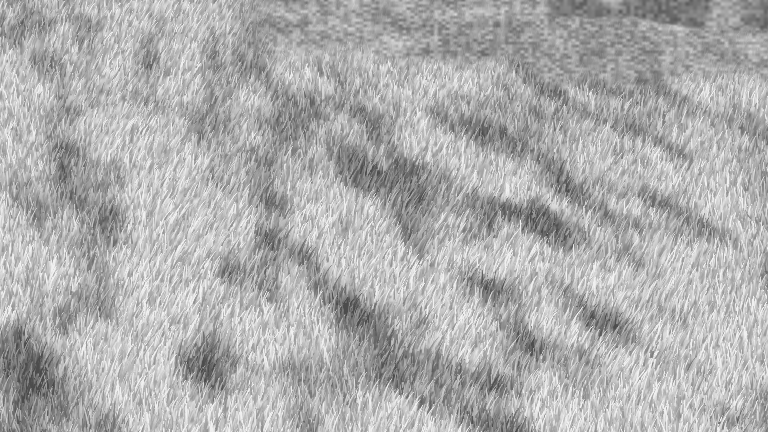
This texture is drawn by a Shadertoy shader. Its source:

```glsl
const int LAYERS = 12;
const float CELL = 0.03;
const float DARK_GAP = 0.41;
const float LIT_GRASS = 0.79;
const float BUSH_TONE = 0.62;
const float TREE_TONE = 0.46;

float hash(vec2 p) {
    return fract(sin(dot(p, vec2(127.1, 311.7))) * 43758.5453);
}

float noise(vec2 p) {
    vec2 i = floor(p), f = fract(p);
    f = f * f * (3.0 - 2.0 * f);
    float low = mix(hash(i), hash(i + vec2(1, 0)), f.x);
    float high = mix(hash(i + vec2(0, 1)), hash(i + vec2(1, 1)), f.x);
    return mix(low, high, f.y);
}

// Features shrink toward the far edge at the top
float depthScale(float y) {
    return 1.0 - 0.5 * clamp(y, -0.1, 1.0);
}

// Tufts and the dark hollows between them
float tuftTone(vec2 p, float centre) {
    float s = depthScale(p.y);
    vec2 ground = vec2((p.x - centre) / s, -2.0 * log(s));
    ground = vec2(ground.x + 0.35 * ground.y, ground.y + 0.3 * ground.x) + 20.0;
    float n = 0.2 * noise(ground * 3.1) + 0.5 * noise(ground * 7.3)
            + 0.3 * noise(ground * 16.0);
    float tone = mix(DARK_GAP, LIT_GRASS, smoothstep(0.2, 0.6, n));
    return mix(tone, 0.77, 0.45 * smoothstep(0.3, 1.0, p.y));
}

// Low shrubs along the upper right
float bushMask(vec2 p) {
    float edge = 0.87 - 0.05 * smoothstep(0.8, 1.4, p.x) + 0.09 * (noise(p * 11.0) - 0.5);
    return smoothstep(0.5, 0.68, p.x) * smoothstep(edge - 0.025, edge + 0.025, p.y);
}

float bushTone(vec2 p) {
    float leaves = noise(p * vec2(110.0, 150.0)) - 0.5;
    float mounds = noise(p * vec2(16.0, 32.0)) - 0.5;
    return BUSH_TONE + 0.32 * leaves + 0.2 * mounds;
}

// Dark trees in the far corner
float treeMask(vec2 p) {
    float edge = 0.967 - 0.08 * max(p.x - 1.3, 0.0) + 0.02 * (noise(p * 30.0) - 0.5);
    return smoothstep(1.25, 1.3, p.x) * smoothstep(edge - 0.006, edge + 0.006, p.y);
}

float treeTone(vec2 p) {
    float crown = smoothstep(0.55, 0.8, noise(p * vec2(12.0, 20.0)));
    return TREE_TONE + 0.18 * crown + 0.22 * (noise(p * 110.0) - 0.5);
}

// Coverage of a curved, tapering blade; along runs from root to tip
float blade(vec2 q, float len, float lean, float width, float px, out float along) {
    along = q.y / len;
    if (along < 0.0 || along > 1.0) return 0.0;
    float bend = len * lean * along * (0.5 + 0.5 * along);
    float halfWidth = width * (1.0 - 0.75 * along);
    float d = abs(q.x - bend) / sqrt(1.0 + lean * lean);
    float cover = 1.0 - smoothstep(halfWidth - 0.5 * px, halfWidth + 0.5 * px, d);
    return cover * smoothstep(0.0, 0.15, along);
}

// Paints blades from the far rows to the near rows
float paintGrass(vec2 p, float under, float centre, float px) {
    float tone = under;
    float wind = 0.22 + 0.5 * (noise(p * 4.0) - 0.5);
    for (int row = 0; row >= -2; row--)
    for (int layer = 0; layer < LAYERS; layer++) {
        float k = float(layer);
        vec2 offset = CELL * fract(k * vec2(0.618, 0.377));
        vec2 base = floor((p + offset) / CELL);
        for (int col = -1; col <= 1; col++) {
            vec2 id = base + vec2(col, row);
            vec2 seed = id + k * vec2(17.3, 41.7);
            float r = hash(seed);
            vec2 root = (id + vec2(r, hash(seed + 5.1))) * CELL - offset;
            float s = depthScale(root.y);
            float len = mix(0.028, 0.052, hash(seed + 9.7)) * s;
            float lean = clamp(wind + 0.8 * (hash(seed + 2.3) - 0.5), -0.55, 0.6);
            float along;
            float cover = blade(p - root, len, lean, 0.0027 * sqrt(s), px, along);
            if (cover > 0.0) {
                float shade = tuftTone(root, centre) + 0.42 * (fract(r * 57.3) - 0.5);
                tone = mix(tone, shade * mix(0.9, 1.1, along), 0.9 * cover);
            }
        }
    }
    return tone;
}

void mainImage(out vec4 fragColor, in vec2 fragCoord) {
    float px = 1.0 / iResolution.y;
    vec2 p = fragCoord * px;
    float centre = 0.5 * iResolution.x * px;

    // Fine tangled stems below the blades
    float s = depthScale(p.y);
    float stems = noise(vec2(p.x - 0.3 * p.y, p.y) * vec2(190.0, 75.0)) - 0.5;
    float under = tuftTone(p - vec2(0.0, 0.015 * s), centre) - 0.04 + 0.3 * stems;

    float tone = paintGrass(p, under, centre, px);
    tone = mix(tone, bushTone(p), 0.85 * bushMask(p));
    tone = mix(tone, treeTone(p), treeMask(p));
    fragColor = vec4(vec3(clamp(tone, 0.3, 0.94)), 1.0);
}
```
